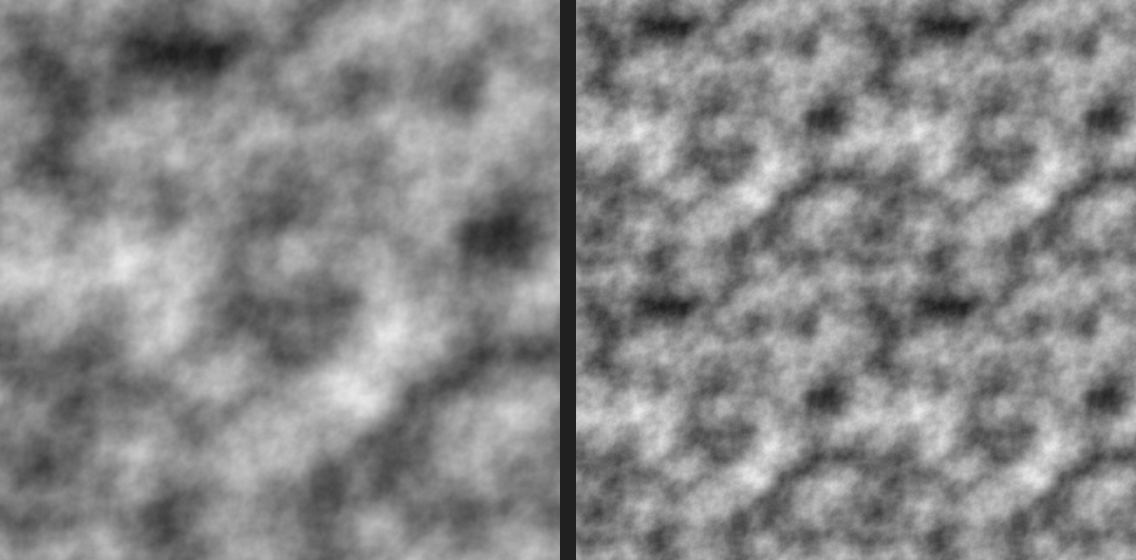
Left: one tile. Right: repeated 2 by 2.
This texture is drawn by a Shadertoy shader. Its source:

```glsl
// Seamless soft grey clouds: wrapped gradient noise summed over octaves
#define BASE_CELLS 5.0    // noise cells across the canvas, whole number
#define OCTAVES 6
#define GAIN 0.5          // amplitude ratio between octaves
#define MEAN_GREY 0.534
#define CONTRAST 0.54
#define SLANT 0.2         // how far the clouds lean along the rising diagonal
#define SEED 17u

const float TAU = 6.2831853;

// Integer hash of a lattice cell and octave, mapped to 0..1
float hash(vec2 cell, int octave) {
    uvec2 c = uvec2(cell);
    uint h = c.x * 1597u + c.y * 51749u + uint(octave) * 7919u + SEED * 3571u;
    h = (h ^ (h >> 16)) * 0x7feb352du;
    h = (h ^ (h >> 15)) * 0x846ca68bu;
    h ^= h >> 16;
    return float(h >> 8) / 16777216.0;
}

// Lattice gradient, strengthened across the rising diagonal
vec2 gradient(vec2 cell, float period, int octave) {
    float angle = TAU * hash(mod(cell, period), octave);
    vec2 across = vec2(0.70711, -0.70711);
    vec2 along = across.yx * vec2(-1.0);
    along = vec2(0.70711);
    return across * cos(angle) * (1.0 + SLANT) + along * sin(angle) * (1.0 - SLANT);
}

// Gradient noise that repeats after a whole number of cells
float wrappedNoise(vec2 p, float period, int octave) {
    vec2 cell = floor(p);
    vec2 f = p - cell;
    vec2 blend = f * f * f * (f * (f * 6.0 - 15.0) + 10.0);
    vec2 right = vec2(1.0, 0.0);
    vec2 up = vec2(0.0, 1.0);
    float a = dot(gradient(cell, period, octave), f);
    float b = dot(gradient(cell + right, period, octave), f - right);
    float c = dot(gradient(cell + up, period, octave), f - up);
    float d = dot(gradient(cell + 1.0, period, octave), f - 1.0);
    return mix(mix(a, b, blend.x), mix(c, d, blend.x), blend.y);
}

// Octave sum; each layer is shifted so the lattices do not line up
float clouds(vec2 uv) {
    float sum = 0.0;
    float amplitude = 1.0;
    float period = BASE_CELLS;
    for (int i = 0; i < OCTAVES; i++) {
        vec2 shift = float(i) * vec2(0.37, 0.61);
        sum += amplitude * wrappedNoise(uv * period + shift, period, i);
        amplitude *= GAIN;
        period *= 2.0;
    }
    return sum;
}

void mainImage(out vec4 fragColor, in vec2 fragCoord) {
    vec2 uv = fragCoord / iResolution.xy;
    float grey = MEAN_GREY + CONTRAST * clouds(uv);
    fragColor = vec4(vec3(clamp(grey, 0.0, 1.0)), 1.0);
}
```
